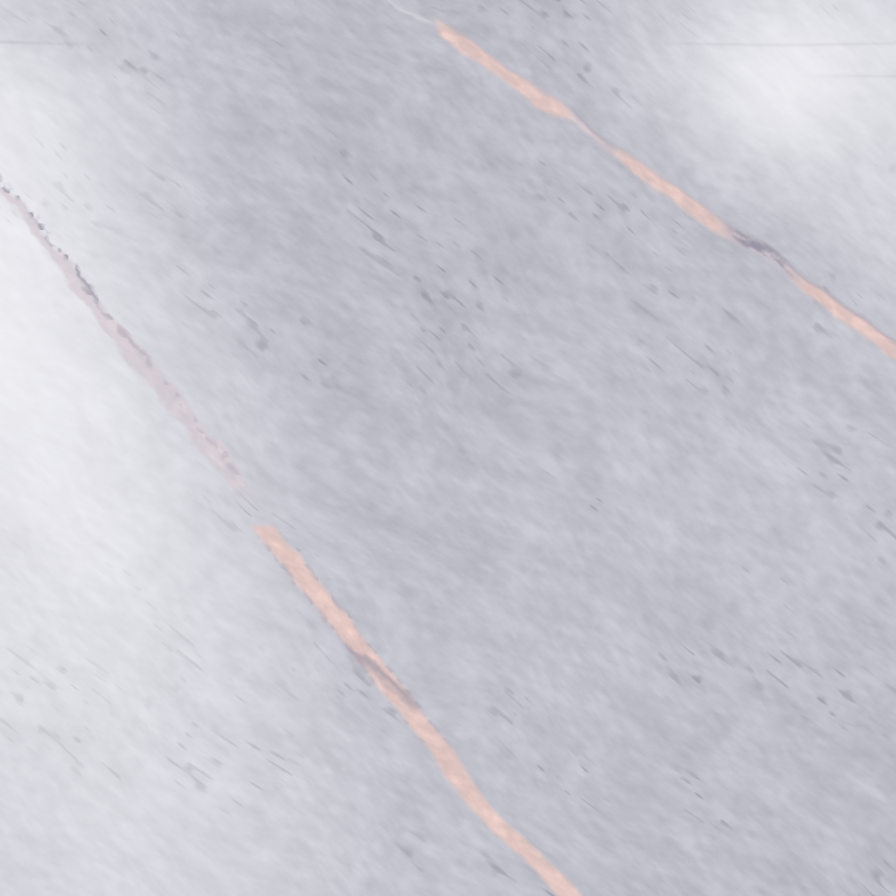
Write a three.js fragment shader that draws this texture.

```glsl
varying vec2 vUv;

#define SHADE vec3(0.733, 0.733, 0.775)
#define SHEEN vec3(0.925, 0.926, 0.946)
#define PEACH vec3(0.905, 0.785, 0.760)
#define MAUVE vec3(0.835, 0.790, 0.820)
#define SLATE vec3(0.600, 0.585, 0.645)
#define GRAIN_ANGLE 0.66
#define GRAIN_DEPTH 0.17
#define EDGE 0.0038

float hash(vec2 p) {
  return fract(sin(dot(p, vec2(127.1, 311.7))) * 43758.5453);
}

float noise(vec2 p) {
  vec2 i = floor(p), f = fract(p);
  f = f * f * (3.0 - 2.0 * f);
  return mix(mix(hash(i), hash(i + vec2(1.0, 0.0)), f.x),
             mix(hash(i + vec2(0.0, 1.0)), hash(i + vec2(1.0, 1.0)), f.x), f.y);
}

float fbm(vec2 p) {
  float sum = 0.0, amp = 0.5;
  for (int i = 0; i < 4; i++) {
    sum += amp * noise(p);
    p = p * 2.03 + 17.3;
    amp *= 0.5;
  }
  return sum / 0.9375;
}

// Soft window that is 1 between a and b
float span(float x, float a, float b, float soft) {
  return smoothstep(a - soft, a + soft, x) * (1.0 - smoothstep(b - soft, b + soft, x));
}

float band(float d, float halfWidth) {
  return 1.0 - smoothstep(halfWidth - EDGE, halfWidth + EDGE, abs(d));
}

float glow(vec2 p, vec2 center, vec2 size) {
  vec2 q = (p - center) / size;
  return exp(-dot(q, q));
}

// Broad reflected light, 0 in shade and 1 in full sheen
float sheen(vec2 p) {
  float border = mix(0.38, 0.21, smoothstep(0.2, 1.0, p.y));
  float left = 1.0 - smoothstep(border - 0.31, border + 0.12, p.x);
  left *= mix(0.50, 1.0, smoothstep(0.05, 0.62, p.y));
  left *= 1.0 - 0.42 * smoothstep(0.87, 0.98, p.y);
  float above = p.y + 0.705 * p.x - 1.314;
  float corner = 0.42 * smoothstep(-0.03, 0.17, above) * smoothstep(0.58, 0.85, p.x);
  corner += 0.48 * glow(p, vec2(0.88, 0.93), vec2(0.16, 0.09));
  float wash = 0.14 * glow(p, vec2(0.90, 0.50), vec2(0.25, 0.22));
  wash += 0.17 * glow(p, vec2(0.30, 0.10), vec2(0.26, 0.25));
  wash += 0.06 * span(p.x, 0.615, 0.64, 0.02) * span(p.y, 0.15, 0.6, 0.15);
  return clamp(0.06 + 0.94 * left + corner + wash, 0.0, 1.0);
}

// Long vein running down the left half
vec3 leftVein(vec3 col, vec2 p, float rough, float mottle) {
  float bend = 0.011 * (1.0 - smoothstep(0.40, 0.46, p.y)) * smoothstep(0.0, 0.10, p.y);
  bend += 0.009 * glow(p.yy, vec2(0.10), vec2(0.06));
  float upper = smoothstep(0.42, 0.44, p.y);
  float d = (p.x - 0.802 * (0.792 - p.y) + bend) * 0.78;
  d += (rough - 0.5) * mix(0.007, 0.016, upper);
  float paleWidth = mix(0.011, 0.004, smoothstep(0.58, 0.78, p.y));
  float pale = band(d, paleWidth) * span(p.y, 0.450, 0.81, 0.015);
  col = mix(col, MAUVE + (mottle - 0.5) * 0.12, pale * (0.45 + 0.6 * mottle));
  float crumbs = smoothstep(0.35, 0.70, noise(p * 150.0));
  float rim = band(d - 0.006, 0.002) * span(p.y, 0.46, 0.80, 0.02);
  col = mix(col, SLATE, rim * crumbs * mix(0.35, 0.95, smoothstep(0.60, 0.72, p.y)));
  float fill = band(d, 0.0100) * (1.0 - smoothstep(0.408, 0.418, p.y));
  col = mix(col, PEACH + (mottle - 0.5) * 0.12, fill * (0.75 + 0.3 * mottle));
  float lip = band(abs(d) - 0.0105, 0.001) * span(p.y, 0.17, 0.40, 0.03);
  col = mix(col, SLATE, lip * 0.5 * crumbs);
  float crossing = (p.y - 0.255 + 0.85 * (p.x - 0.415)) * 0.76 + (rough - 0.5) * 0.012;
  float crack = band(crossing, 0.0035) * span(p.x, 0.385, 0.465, 0.016);
  return mix(col, SLATE, crack * 0.65);
}

// Broken vein crossing the upper right
vec3 rightVein(vec3 col, vec2 p, float rough, float mottle) {
  float line = 0.970 - 0.705 * (p.x - 0.488) + 0.006 * glow(p.xx, vec2(0.64), vec2(0.03));
  line += 0.008 * glow(p.xx, vec2(0.86), vec2(0.04));
  line -= 0.009 * (1.0 - smoothstep(0.44, 0.488, p.x));
  float d = (p.y - line) * 0.817 + (rough - 0.5) * 0.007;
  float thin = span(p.x, 0.635, 0.69, 0.012);
  float dark = span(p.x, 0.815, 0.885, 0.02);
  float width = 0.0075 - 0.0040 * thin - 0.002 * dark;
  float fill = band(d, width) * smoothstep(0.480, 0.497, p.x);
  vec3 tint = mix(PEACH, MAUVE, max(thin * 0.8, dark)) + (mottle - 0.5) * 0.12;
  col = mix(col, tint, fill * (0.7 + 0.35 * mottle));
  float rim = band(d - width, 0.0015) * smoothstep(0.48, 0.50, p.x);
  col = mix(col, SLATE, rim * (0.2 + 0.3 * thin + 0.35 * smoothstep(0.80, 0.86, p.x)) * (0.4 + mottle));
  col = mix(col, SLATE, band(d - 0.001, 0.006) * dark * smoothstep(0.25, 0.7, mottle));
  return mix(col, SHEEN, band(d, 0.001) * span(p.x, 0.43, 0.482, 0.01) * 0.6);
}

void main() {
  vec2 p = vUv;
  float c = cos(GRAIN_ANGLE), s = sin(GRAIN_ANGLE);
  vec2 g = vec2(c * p.x - s * p.y, s * p.x + c * p.y);
  g += 0.022 * (vec2(noise(p * 9.0), noise(p * 9.0 + 53.0)) - 0.5);

  // Polished stone with slanted grain
  float light = sheen(p + 0.05 * (vec2(noise(p * 5.0), noise(p * 5.0 + 31.0)) - 0.5));
  vec3 col = mix(SHADE, SHEEN, light);
  float grain = 0.45 * fbm(g * vec2(16.0, 45.0)) + 0.55 * fbm(g * vec2(60.0, 125.0) + 9.0);
  col += (grain - 0.5) * GRAIN_DEPTH * (1.0 - 0.65 * light);
  col += (fbm(p * 7.0) - 0.5) * 0.02;

  // Sparse thin flecks along the grain
  float fleck = smoothstep(0.72, 1.0, noise(g * vec2(48.0, 190.0) + 5.0));
  fleck *= smoothstep(0.50, 0.85, noise(g * vec2(9.0, 16.0) + 40.0));
  col -= fleck * 0.11 * (1.0 - 0.7 * light);

  // Faint level seams near the top
  float sides = 1.0 - span(p.x, 0.09, 0.76, 0.06);
  float seam = band(p.y - 0.953 + 0.003 * sin(p.x * 9.0), 0.0005) * sides;
  seam += 0.7 * band(p.y - 0.915, 0.0005) * smoothstep(0.88, 0.96, p.x);
  col -= seam * 0.08 * (0.4 + noise(p * vec2(30.0, 90.0)));

  float rough = fbm(g * vec2(35.0, 75.0) + 3.0);
  float mottle = fbm(g * vec2(70.0, 130.0) + 21.0);
  col = leftVein(col, p, rough, mottle);
  col = rightVein(col, p, rough, mottle);
  gl_FragColor = vec4(clamp(col, 0.0, 1.0), 1.0);
}
```
